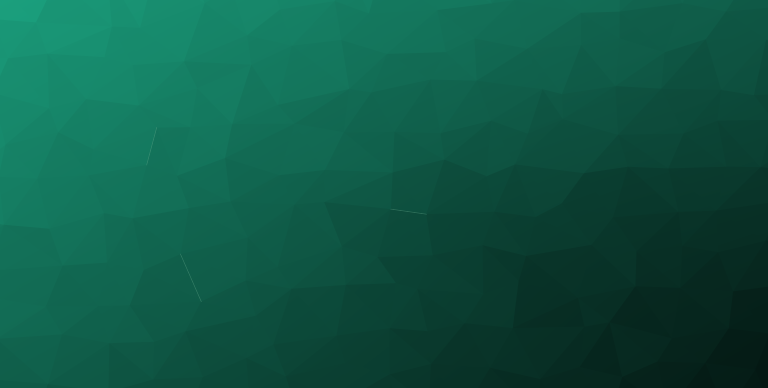
This background is drawn by a Shadertoy shader. Its source:

```glsl
// Low-poly emerald backdrop: faint triangular facets under a diagonal fade to near black.

const vec2  CELLS       = vec2(16.0, 9.6);         // mesh columns and rows
const vec2  JITTER      = vec2(0.33, 0.22);        // vertex scatter, in cells
const float ROW_OFFSET  = 0.012;                   // height of the lowest row line
const float ROW_RISE    = 0.138;                   // lift of the rows toward the right
const vec2  RISE_SPAN   = vec2(0.2, 0.42);         // where the rows climb
const vec3  EMERALD     = vec3(0.168, 1.0, 0.785); // hue at full tone
const float TONE_CORNER = 0.62;                    // tone at the upper left
const vec2  TONE_FALL   = vec2(0.275, 0.255);      // loss of tone rightward and downward
const vec2  HOLLOW      = vec2(0.72, 0.4);         // center of a broad darker area
const float HOLLOW_SIZE = 0.3;
const float HOLLOW_TONE = 0.04;
const float FLATNESS    = 0.72;                    // 0: smooth fade, 1: flat facets
const float QUAD_VARY   = 0.02;                    // random tone range of facet pairs
const float FACET_VARY  = 0.012;                   // random tone range of single facets
const vec3  SEAM_COLOR  = vec3(0.42, 0.68, 0.56);
const float SEAM_WIDTH  = 0.0015;
const float SEAM_ALPHA  = 0.4;

// Bright seams as start and end points, as fractions of the canvas
const vec4 SEAMS[3] = vec4[3](
    vec4(0.204, 0.671, 0.191, 0.575),
    vec4(0.235, 0.345, 0.262, 0.223),
    vec4(0.509, 0.461, 0.555, 0.448));

vec2 hash22(vec2 p) {
    vec3 q = fract(p.xyx * vec3(0.1031, 0.1030, 0.0973));
    q += dot(q, q.yzx + 33.33);
    return fract((q.xx + q.yz) * q.zy);
}

float rowLift(float x) {
    return ROW_OFFSET + ROW_RISE * smoothstep(RISE_SPAN.x, RISE_SPAN.y, x);
}

// Canvas fraction to mesh cells
vec2 toMesh(vec2 uv) {
    return vec2(uv.x, uv.y - rowLift(uv.x)) * CELLS;
}

float fadeTone(vec2 uv) {
    vec2 q = (uv - HOLLOW) / HOLLOW_SIZE;
    float fade = TONE_CORNER - dot(TONE_FALL, vec2(uv.x, 1.0 - uv.y));
    return fade - HOLLOW_TONE * exp(-dot(q, q));
}

// Scattered mesh vertex, in units of canvas height; the nearest ones join the seam ends
vec2 meshVertex(vec2 id, float aspect) {
    vec2 uv = (id + (hash22(id + 41.0) * 2.0 - 1.0) * JITTER) / CELLS;
    uv.y += rowLift(uv.x);
    for (int k = 0; k < 3; k++) {
        if (floor(toMesh(SEAMS[k].xy) + 0.5) == id) uv = SEAMS[k].xy;
        if (floor(toMesh(SEAMS[k].zw) + 0.5) == id) uv = SEAMS[k].zw;
    }
    return vec2(uv.x * aspect, uv.y);
}

// Signed distance to the line ab, positive on its right
float edgeDistance(vec2 p, vec2 a, vec2 b) {
    vec2 d = normalize(b - a);
    return dot(p - a, vec2(d.y, -d.x));
}

float segmentDistance(vec2 p, vec2 a, vec2 b) {
    vec2 ab = b - a;
    return length(p - a - ab * clamp(dot(p - a, ab) / dot(ab, ab), 0.0, 1.0));
}

// Tone and coverage of one counterclockwise triangle
vec2 facet(vec2 p, vec2 a, vec2 b, vec2 c, float shade, float aspect, float pixel) {
    float d = max(max(edgeDistance(p, a, b), edgeDistance(p, b, c)), edgeDistance(p, c, a));
    float coverage = clamp(0.5 - d / pixel, 0.0, 1.0);
    vec2 scale = vec2(aspect, 1.0);
    float tone = mix(fadeTone(p / scale), fadeTone((a + b + c) / (3.0 * scale)), FLATNESS);
    return vec2(tone + shade, 1.0) * coverage;
}

void mainImage(out vec4 fragColor, in vec2 fragCoord) {
    float aspect = iResolution.x / iResolution.y;
    float pixel = 1.0 / iResolution.y;
    vec2 uv = fragCoord / iResolution.xy;
    vec2 p = fragCoord * pixel;
    vec2 home = floor(toMesh(uv));

    // Blend nearby facets by coverage; the smooth fade fills any gap
    vec2 sum = vec2(fadeTone(uv), 1.0) * 0.001;
    for (int j = -1; j <= 1; j++) {
        for (int i = -1; i <= 1; i++) {
            vec2 id = home + vec2(i, j);
            vec2 a = meshVertex(id, aspect);
            vec2 b = meshVertex(id + vec2(1, 0), aspect);
            vec2 c = meshVertex(id + vec2(1, 1), aspect);
            vec2 d = meshVertex(id + vec2(0, 1), aspect);
            float pairShade = (hash22(id + 97.0).x - 0.5) * QUAD_VARY;
            vec2 shade = pairShade + (hash22(id + 173.0) - 0.5) * FACET_VARY;
            // Split each quad along its shorter diagonal
            if (distance(a, c) < distance(b, d)) {
                sum += facet(p, a, b, c, shade.x, aspect, pixel);
                sum += facet(p, a, c, d, shade.y, aspect, pixel);
            } else {
                sum += facet(p, a, b, d, shade.x, aspect, pixel);
                sum += facet(p, b, c, d, shade.y, aspect, pixel);
            }
        }
    }
    vec3 color = EMERALD * max(sum.x / sum.y, 0.0);

    // Hairline seams
    vec2 scale = vec2(aspect, 1.0);
    for (int k = 0; k < 3; k++) {
        float d = segmentDistance(p, SEAMS[k].xy * scale, SEAMS[k].zw * scale);
        float line = clamp((0.5 * SEAM_WIDTH - d) / pixel + 0.5, 0.0, 1.0);
        color = mix(color, SEAM_COLOR, line * SEAM_ALPHA);
    }
    fragColor = vec4(color, 1.0);
}
```
